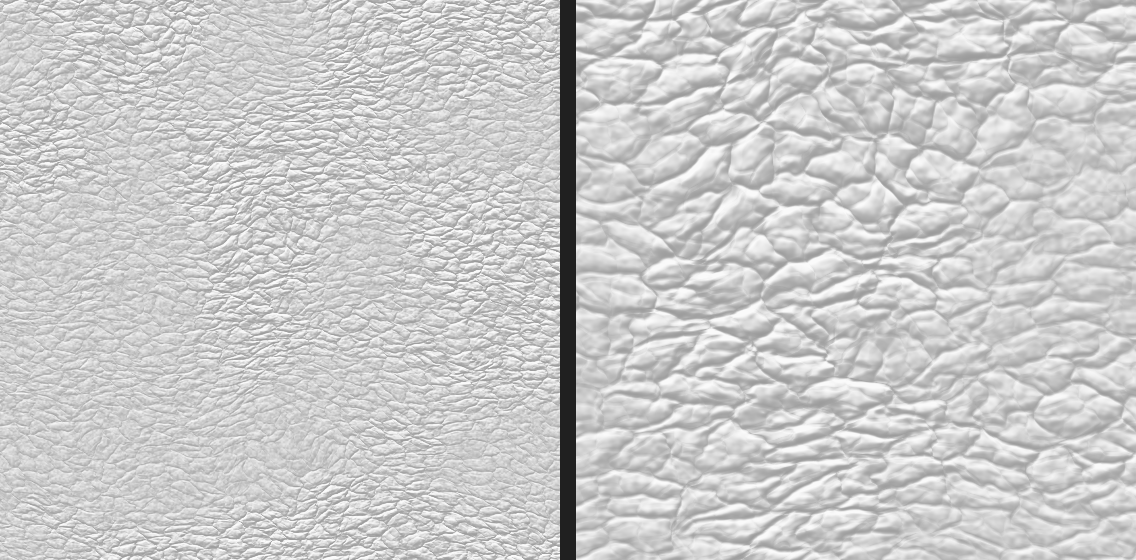
Left: the whole. Right: its middle third, enlarged.
Reproduce this texture procedurally as a Shadertoy shader.

```glsl
// Pale grey wrinkled leather: flattened cellular bumps in two sizes plus
// fine creases form a height field, which is lit from above. Broad noise
// bends the rows and fades the relief in smoother patches.

const float BASE_GREY = 0.81;
const float GREY_RANGE = 0.215;
const vec2 LIGHT_STEP = vec2(-0.0007, 0.0024);
const vec2 COARSE_CELLS = vec2(29.0, 52.0);
const vec2 FINE_CELLS = vec2(53.0, 92.0);
const vec2 CREASE_SCALE = vec2(68.0, 112.0);

vec2 hash2(vec2 p) {
    vec3 q = fract(p.xyx * vec3(0.1031, 0.1030, 0.0973));
    q += dot(q, q.yzx + 33.33);
    return fract((q.xx + q.yz) * q.zy);
}

float valueNoise(vec2 p) {
    vec2 i = floor(p);
    vec2 f = fract(p);
    vec2 u = f * f * (3.0 - 2.0 * f);
    float low = mix(hash2(i).x, hash2(i + vec2(1.0, 0.0)).x, u.x);
    float high = mix(hash2(i + vec2(0.0, 1.0)).x, hash2(i + 1.0).x, u.x);
    return mix(low, high, u.y);
}

float fbm(vec2 p) {
    float sum = 0.0;
    float weight = 0.5;
    for (int octave = 0; octave < 3; octave++) {
        sum += weight * valueNoise(p);
        p = mat2(1.6, 1.2, -1.2, 1.6) * p + 17.3;
        weight *= 0.5;
    }
    return sum / 0.875;
}

// Noise offset centred on zero
vec2 warp(vec2 p) {
    return vec2(fbm(p), fbm(p + 41.7)) - 0.5;
}

// Rounded cell: 0 in the crease, rising towards 1 on the bump
float bump(vec2 p, float steepness) {
    vec2 cell = floor(p);
    float nearest = 8.0;
    float second = 8.0;
    for (int y = -1; y <= 1; y++) {
        for (int x = -1; x <= 1; x++) {
            vec2 id = cell + vec2(x, y);
            float d = length(id + hash2(id) - p);
            second = min(second, max(nearest, d));
            nearest = min(nearest, d);
        }
    }
    return 1.0 - exp(-steepness * (second - nearest));
}

// x: total height, y: height of the coarse bumps alone
vec2 leatherHeight(vec2 p) {
    vec2 bent = p + warp(p * 4.5) * vec2(0.05, 0.085);
    vec2 coarsePos = bent * COARSE_CELLS;
    vec2 finePos = bent * FINE_CELLS + 23.0;
    float coarse = bump(coarsePos + 0.9 * warp(coarsePos * 1.3), 3.0);
    float fine = bump(finePos + 0.8 * warp(finePos * 1.2), 2.5);
    float creases = fbm(bent * CREASE_SCALE);
    return vec2(coarse + 0.38 * fine + 0.75 * creases, coarse);
}

void mainImage(out vec4 fragColor, in vec2 fragCoord) {
    vec2 uv = fragCoord / iResolution.y;

    // Slope towards the light, with darker creases
    vec2 here = leatherHeight(uv);
    vec2 lit = leatherHeight(uv + LIGHT_STEP);
    float shade = here.x - lit.x + 0.25 * (here.y - 0.6);

    // Rough and worn patches
    float rough = smoothstep(0.3, 0.66, fbm(uv * vec2(4.5, 5.5) + 7.0));
    shade *= mix(0.5, 1.3, rough);

    // Fine pore grain
    shade += 0.22 * (valueNoise(uv * 290.0) - 0.5);

    // Soft limit keeps the tones between mid grey and near white
    float tone = 2.2 * shade;
    float grey = BASE_GREY + GREY_RANGE * tone / sqrt(1.0 + tone * tone);
    fragColor = vec4(vec3(min(grey, 0.98)), 1.0);
}
```
